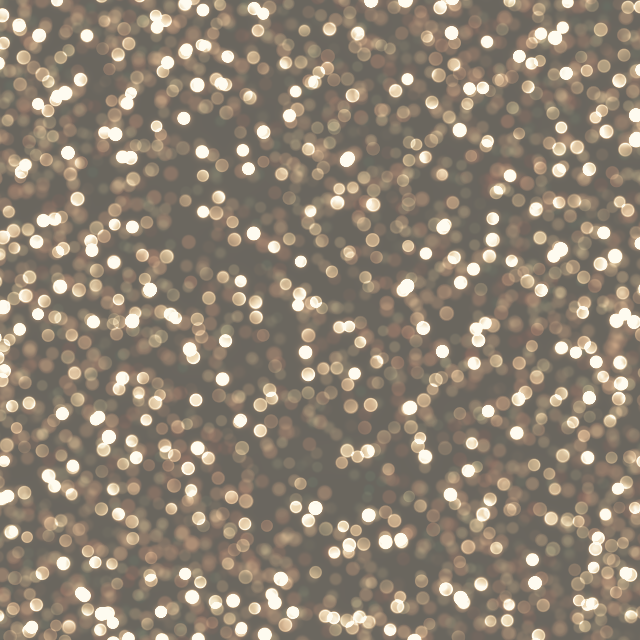
Reproduce this background procedurally as a WebGL 2 fragment shader.

```glsl
#version 300 es
precision highp float;

uniform vec2 u_resolution;
out vec4 fragColor;

const float DISC_RADIUS = 0.0102;

// Integer hash: three values in 0..1 for a cell and a seed
vec3 hash3(vec2 cell, float seed) {
    uvec3 v = uvec3(ivec3(vec3(cell, seed) + 64.0));
    v = v * 1664525u + 1013904223u;
    v.x += v.y * v.z; v.y += v.z * v.x; v.z += v.x * v.y;
    v ^= v >> 16u;
    v.x += v.y * v.z; v.y += v.z * v.x; v.z += v.x * v.y;
    return vec3(v >> 8u) / 16777216.0;
}

float valueNoise(vec2 p, float seed) {
    vec2 cell = floor(p);
    vec2 f = fract(p);
    f = f * f * (3.0 - 2.0 * f);
    float low = mix(hash3(cell, seed).x, hash3(cell + vec2(1, 0), seed).x, f.x);
    float high = mix(hash3(cell + vec2(0, 1), seed).x, hash3(cell + vec2(1, 1), seed).x, f.x);
    return mix(low, high, f.y);
}

// Uneven scatter: clumps, and a thinner middle
float crowding(vec2 p) {
    float clumps = valueNoise(p * 9.0, 50.0) * 0.6 + valueNoise(p * 4.0, 51.0) * 0.4;
    float edge = smoothstep(0.15, 0.7, length(p - 0.5));
    return mix(0.35, 1.45, clumps) + 0.35 * edge - 0.05;
}

float discMask(float dist, float radius, float soft) {
    return 1.0 - smoothstep(radius - soft, radius + soft, dist);
}

// In-focus disc with bright rim, slanted shading and halo
float focusedDisc(vec2 offset, float radius, float soft, float power, vec2 slant) {
    float dist = length(offset);
    float rim = smoothstep(radius * 0.65, radius * 0.95, dist);
    float shade = 0.88 + 0.28 * rim + dot(offset, slant) / radius;
    float halo = 0.16 * power * power * exp(-2.6 * max(dist - radius, 0.0) / radius);
    return power * shade * discMask(dist, radius, soft) + halo;
}

// Sharp layer: x is light, y is hue shift
vec2 focusedLayer(vec2 p, float cells, float density, float seed, float pixel) {
    vec2 home = floor(p * cells);
    vec2 sum = vec2(0.0);
    for (int j = -1; j <= 1; j++) {
        for (int i = -1; i <= 1; i++) {
            vec2 cell = home + vec2(i, j);
            vec3 place = hash3(cell, seed);
            vec3 look = hash3(cell, seed + 1.0);
            vec2 center = (cell + place.xy) / cells;
            if (place.z > density * crowding(center)) continue;
            float power = 0.14 + 0.98 * pow(look.x, 1.65);
            float radius = DISC_RADIUS * mix(0.88, 1.08, look.y);
            float soft = max(mix(0.0009, 0.0022, look.z), 0.7 * pixel);
            float angle = 6.2832 * fract(look.z * 37.0);
            vec2 slant = vec2(cos(angle), sin(angle)) * 0.38 * fract(look.y * 23.0);
            vec2 offset = p - center;
            sum.x += focusedDisc(offset, radius, soft, power, slant);
            sum.y += (fract(look.y * 51.0) - 0.5) * discMask(length(offset), radius, soft);
        }
    }
    return sum;
}

// Blurred layer of faint discs: x is light, y is hue shift
vec2 blurredLayer(vec2 p, float cells, float density, float seed) {
    vec2 home = floor(p * cells);
    vec2 sum = vec2(0.0);
    for (int j = -1; j <= 1; j++) {
        for (int i = -1; i <= 1; i++) {
            vec2 cell = home + vec2(i, j);
            vec3 place = hash3(cell, seed);
            vec3 look = hash3(cell, seed + 1.0);
            vec2 center = (cell + place.xy) / cells;
            if (place.z > density * crowding(center)) continue;
            float soft = mix(0.002, 0.006, look.y);
            float mask = discMask(length(p - center), DISC_RADIUS * mix(0.8, 1.1, look.z), soft);
            sum += mask * vec2(mix(0.03, 0.24, look.x * look.x), 0.8 * (look.z - 0.5));
        }
    }
    return sum;
}

// Grey-brown through tan and cream to white
vec3 lightRamp(float light) {
    vec3 color = mix(vec3(0.415, 0.40, 0.37), vec3(0.53, 0.47, 0.41), smoothstep(0.0, 0.16, light));
    color = mix(color, vec3(0.65, 0.57, 0.47), clamp((light - 0.16) / 0.19, 0.0, 1.0));
    color = mix(color, vec3(0.81, 0.70, 0.56), clamp((light - 0.35) / 0.25, 0.0, 1.0));
    color = mix(color, vec3(0.94, 0.86, 0.72), clamp((light - 0.60) / 0.20, 0.0, 1.0));
    return mix(color, vec3(0.995, 0.985, 0.94), clamp((light - 0.80) / 0.18, 0.0, 1.0));
}

void main() {
    float pixel = 1.0 / min(u_resolution.x, u_resolution.y);
    vec2 p = gl_FragCoord.xy * pixel;
    vec2 glow = vec2(0.02 * valueNoise(p * 14.0, 60.0), 0.0);

    for (int layer = 0; layer < 3; layer++)
        glow += blurredLayer(p, 34.0 + float(layer), 0.56, 10.0 + 4.0 * float(layer));
    for (int layer = 0; layer < 2; layer++)
        glow += focusedLayer(p, 31.0 + float(layer), 0.40, 30.0 + 4.0 * float(layer), pixel);

    float fade = 1.0 - clamp(glow.x, 0.0, 1.0);
    vec3 hueShift = vec3(0.05, -0.03, -0.02) * clamp(glow.y, -1.0, 1.0) * fade;
    fragColor = vec4(clamp(lightRamp(glow.x) + hueShift, 0.0, 1.0), 1.0);
}
```
